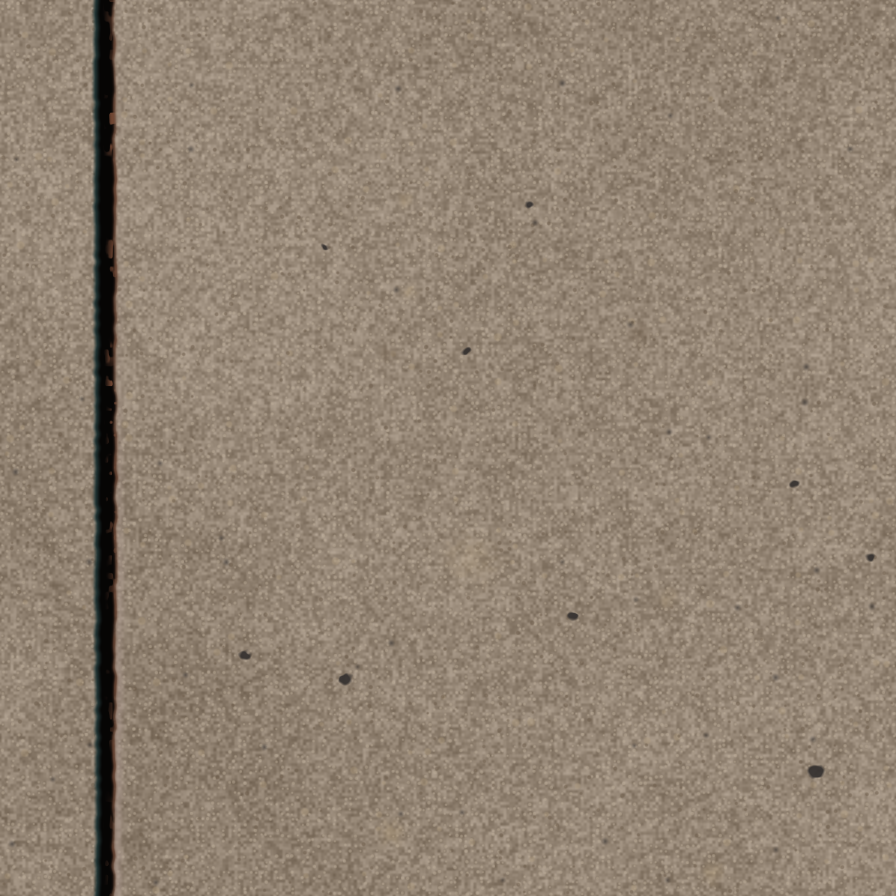
Write a WebGL 2 fragment shader that draws this texture.

```glsl
#version 300 es
precision highp float;

uniform vec2 u_resolution;
out vec4 fragColor;

// Colours
const vec3 CONCRETE = vec3(0.572, 0.513, 0.448);
const vec3 PALE_GRAIN = vec3(0.74, 0.68, 0.60);
const vec3 SAND = vec3(0.69, 0.61, 0.49);
const vec3 STAIN = vec3(0.43, 0.365, 0.295);
const vec3 PIT = vec3(0.20, 0.185, 0.18);
const vec3 GAP_BLACK = vec3(0.022, 0.018, 0.016);
const vec3 GAP_TEAL = vec3(0.13, 0.21, 0.21);
const vec3 RUST = vec3(0.40, 0.25, 0.18);
const vec3 CHALK = vec3(0.66, 0.59, 0.55);

// Joint and surface settings
const float GAP_LEFT = 0.1045;
const float GAP_RIGHT = 0.1265;
const float GAP_BOW = 0.0025;
const float GRAIN_SCALE = 300.0;
const float GRAIN_STRENGTH = 0.15;
const float MOTTLE_STRENGTH = 0.055;

// Main pits: centre, radius
const vec3 PITS[9] = vec3[9](
    vec3(0.520, 0.608, 0.0036), vec3(0.274, 0.268, 0.0052),
    vec3(0.385, 0.242, 0.0058), vec3(0.640, 0.312, 0.0042),
    vec3(0.911, 0.139, 0.0068), vec3(0.971, 0.379, 0.0040),
    vec3(0.887, 0.460, 0.0038), vec3(0.591, 0.772, 0.0032),
    vec3(0.362, 0.724, 0.0028));

// Soft blotches: centre, radius, tone (negative is dark)
const vec4 BLOTCHES[9] = vec4[9](
    vec4(0.712, 0.628, 0.011, -0.55), vec4(0.431, 0.605, 0.009, -0.50),
    vec4(0.215, 0.887, 0.007, -0.35), vec4(0.458, 0.675, 0.006, 0.55),
    vec4(0.452, 0.776, 0.006, 0.50), vec4(0.746, 0.332, 0.009, 0.40),
    vec4(0.437, 0.071, 0.010, 0.50), vec4(0.795, 0.025, 0.009, 0.55),
    vec4(0.527, 0.375, 0.024, 0.30));

float hash(vec2 cell) {
    uvec2 q = uvec2(ivec2(cell)) * uvec2(1597334673u, 3812015801u);
    uint n = (q.x ^ q.y) * 1597334673u;
    n = (n ^ (n >> 15)) * 2246822519u;
    return float((n ^ (n >> 13)) >> 8) / 16777216.0;
}

float noise(vec2 p) {
    vec2 i = floor(p), f = fract(p);
    f = f * f * (3.0 - 2.0 * f);
    return mix(mix(hash(i), hash(i + vec2(1, 0)), f.x),
               mix(hash(i + vec2(0, 1)), hash(i + vec2(1, 1)), f.x), f.y);
}

float fbm(vec2 p) {
    float sum = 0.0, weight = 0.5;
    for (int i = 0; i < 4; i++) {
        sum += weight * noise(p);
        p = p * 2.03 + 17.3;
        weight *= 0.5;
    }
    return sum / 0.9375;
}

// One randomly placed round speck per occupied grid cell
float specks(vec2 uv, float scale, float density, float radius, float seed, float px) {
    vec2 p = uv * scale, cell = floor(p) + seed;
    vec2 centre = 0.3 + 0.4 * vec2(hash(cell + 31.0), hash(cell + 67.0));
    float size = radius * mix(0.5, 1.0, hash(cell + 89.0));
    float d = length(fract(p) - centre) - size;
    float soft = max(px * scale, 0.08);
    return step(hash(cell), density) * (1.0 - smoothstep(-soft, soft, d));
}

vec3 concrete(vec2 uv, float px) {
    float mottle = fbm(uv * 5.0 + 3.0) - 0.5 + 0.7 * (fbm(uv * 34.0) - 0.5);
    float grain = noise(uv * GRAIN_SCALE) - 0.5 + 0.5 * (noise(uv * GRAIN_SCALE * 0.53) - 0.5);
    vec3 col = CONCRETE + MOTTLE_STRENGTH * mottle + GRAIN_STRENGTH * grain;

    // Broad worn and damp areas
    col += 0.022 * exp(-18.0 * dot(uv - vec2(0.20, 0.76), uv - vec2(0.20, 0.76)));
    col -= 0.030 * exp(-22.0 * dot(uv - vec2(0.20, 0.10), uv - vec2(0.20, 0.10)));

    // Aggregate and small holes
    col = mix(col, PALE_GRAIN, 0.50 * specks(uv, 170.0, 0.30, 0.32, 5.0, px));
    col = mix(col, SAND, 0.38 * specks(uv, 60.0, 0.07, 0.26, 211.0, px));
    col = mix(col, STAIN, 0.55 * specks(uv, 110.0, 0.06, 0.26, 401.0, px));
    col = mix(col, PIT, 0.60 * specks(uv, 26.0, 0.07, 0.07, 607.0, px));

    vec2 rough = vec2(noise(uv * 170.0), noise(uv * 170.0 + 51.0)) - 0.5;
    for (int i = 0; i < BLOTCHES.length(); i++) {
        vec4 b = BLOTCHES[i];
        float d = length(uv + rough * b.z - b.xy) / b.z;
        col = mix(col, b.w < 0.0 ? STAIN : SAND, abs(b.w) * exp(-d * d));
    }
    for (int i = 0; i < PITS.length(); i++) {
        float d = length((uv - PITS[i].xy) * vec2(0.9, 1.1) + rough * 0.004) - PITS[i].z;
        col = mix(col, PIT, 0.92 * (1.0 - smoothstep(-0.0012, 0.0012 + px, d)));
    }
    return col;
}

vec3 addJoint(vec3 col, vec2 uv, float px) {
    float bow = GAP_BOW * sin(3.14159 * uv.y);
    float left = GAP_LEFT + 0.002 * (1.0 - uv.y) + 0.0022 * (noise(uv.yy * vec2(130.0, 0.0)) - 0.5);
    float right = GAP_RIGHT + bow + 0.0025 * (noise(vec2(uv.y * 90.0, 9.0)) - 0.5);
    float fromLeft = uv.x - left, fromRight = uv.x - right;

    // Chalky right lip, stronger toward the bottom
    float lip = smoothstep(0.0, 0.002, fromRight) * (1.0 - smoothstep(0.004, 0.013, fromRight));
    col = mix(col, CHALK, lip * mix(0.65, 0.15, smoothstep(0.1, 0.75, uv.y)));

    // Teal wall falling into shadow, with rusty crumbs opposite
    vec3 inside = mix(GAP_TEAL, GAP_BLACK, smoothstep(0.001, 0.0085, fromLeft));
    float crumbs = smoothstep(0.60, 0.82, noise(uv * vec2(210.0, 140.0)));
    crumbs *= smoothstep(-0.013, -0.002, fromRight) * smoothstep(0.30, 0.65, noise(vec2(uv.y * 14.0, 4.0)));
    inside = mix(inside, RUST * 1.25, crumbs * mix(0.35, 0.9, smoothstep(0.3, 0.6, uv.y)));
    float rim = exp(-pow(fromRight / 0.0022, 2.0));
    float opening = smoothstep(-0.0015 - px, 0.002 + px, fromLeft)
                  * (1.0 - smoothstep(-0.001 - px, 0.001 + px, fromRight));
    col = mix(col, inside, opening);
    return mix(col, RUST, rim * (0.35 + 0.5 * noise(vec2(uv.y * 60.0, 2.0))));
}

void main() {
    vec2 uv = gl_FragCoord.xy / u_resolution;
    float px = 1.0 / min(u_resolution.x, u_resolution.y);
    fragColor = vec4(clamp(addJoint(concrete(uv, px), uv, px), 0.0, 1.0), 1.0);
}
```
